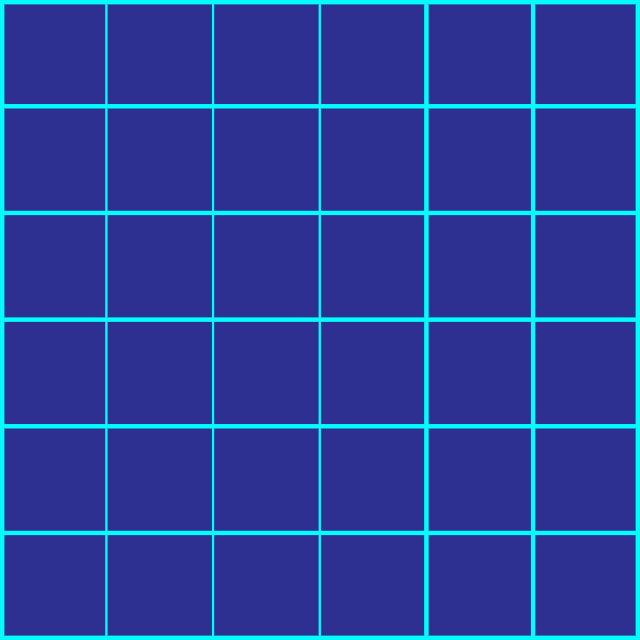
This pattern is drawn by a Shadertoy shader. Its source:

```glsl
const float CELLS = 6.0;
const float THICK = 0.0069;
const float THIN = 0.0036;
const vec2 LINE_SHIFT = vec2(-0.0004, 0.0006);
const vec3 NAVY = vec3(0.18, 0.19, 0.57);
const vec3 CYAN = vec3(0.0, 0.995, 0.995);

// Coverage of a line, softened over one pixel
float lineCoverage(float position, float center, float width, float pixel) {
    float edge = abs(position - center) - 0.5 * width;
    return 1.0 - smoothstep(-0.6 * pixel, 0.6 * pixel, edge);
}

// Center of a grid line; border lines stay fully inside the canvas
float lineCenter(float index, float shift, float width) {
    float inset = 0.5 * width;
    return clamp(index / CELLS + shift, inset, 1.0 - inset);
}

// Inner verticals are thin on the left half and thick on the right
float columnWidth(float index) {
    bool isThin = index > 0.5 && index < 0.5 * CELLS + 0.5;
    return isThin ? THIN : THICK;
}

void mainImage(out vec4 fragColor, in vec2 fragCoord) {
    vec2 uv = fragCoord / iResolution.xy;
    vec2 pixel = 1.0 / iResolution.xy;
    vec2 index = floor(uv * CELLS + 0.5);

    // Nearest vertical and horizontal lines
    float width = columnWidth(index.x);
    float column = lineCoverage(uv.x, lineCenter(index.x, LINE_SHIFT.x, width), width, pixel.x);
    float row = lineCoverage(uv.y, lineCenter(index.y, LINE_SHIFT.y, THICK), THICK, pixel.y);

    fragColor = vec4(mix(NAVY, CYAN, max(column, row)), 1.0);
}
```
